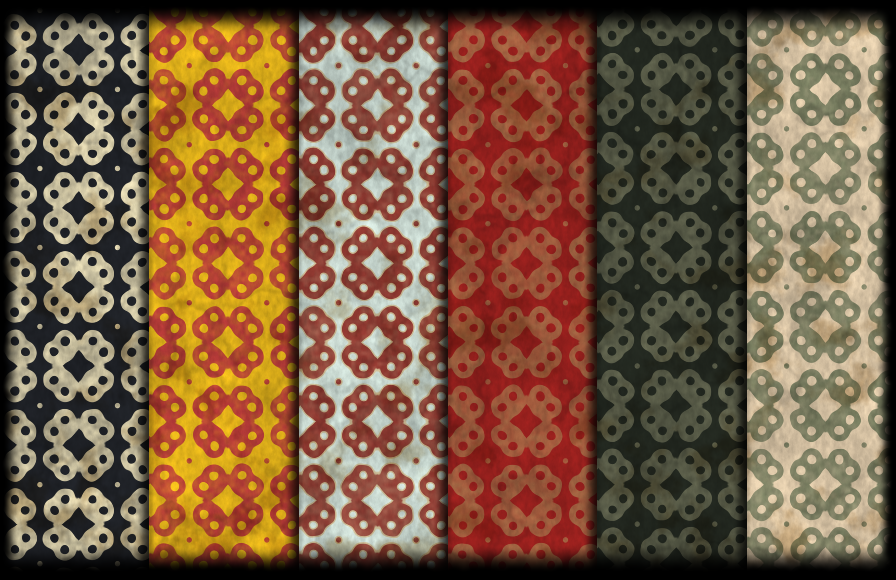
Give the GLSL for this pattern, as a Shadertoy shader.

```glsl
// Six worn fabric strips of looped four-heart medallions in a dark vignette frame.

const float STRIPS = 6.0;
const float COLUMNS = 1.925;   // medallions across one strip
const float ROWS = 7.337;      // medallions down the canvas
const float BAND = 0.043;      // half width of the drawn line
const float DOT = 0.034;

// ---- Noise ----
float hash(vec2 p) {
    vec3 q = fract(vec3(p.xyx) * 0.1031);
    q += dot(q, q.yzx + 33.33);
    return fract((q.x + q.y) * q.z);
}

float noise(vec2 p) {
    vec2 i = floor(p), f = fract(p);
    f = f * f * (3.0 - 2.0 * f);
    float low = mix(hash(i), hash(i + vec2(1, 0)), f.x);
    float high = mix(hash(i + vec2(0, 1)), hash(i + vec2(1, 1)), f.x);
    return mix(low, high, f.y);
}

float fbm(vec2 p) {
    float sum = 0.0, gain = 0.5;
    for (int i = 0; i < 5; i++) {
        sum += gain * noise(p);
        p = mat2(1.6, 1.2, -1.2, 1.6) * p + 7.3;
        gain *= 0.5;
    }
    return sum;
}

// ---- Shapes ----
float smoothMin(float a, float b, float k) {
    float h = max(k - abs(a - b), 0.0) / k;
    return min(a, b) - h * h * k * 0.25;
}

// Eight rounded lobes around a diamond, drawn as one continuous band
float medallion(vec2 p, float halfWidth) {
    p = abs(p);
    vec2 lobe = vec2(0.178, 0.315);
    float lobes = smoothMin(length(p - lobe), length(p - lobe.yx), 0.06) - 0.1;
    float bow = 0.018 * smoothstep(0.16, 0.0, abs(p.x - p.y));
    float diamond = (p.x + p.y - 0.27) * 0.7071 + bow;
    float outline = smoothMin(lobes, diamond, 0.06);
    return min(abs(outline), abs(diamond)) - halfWidth;
}

float coverage(float d, float pixel) {
    return 1.0 - smoothstep(-0.6 * pixel, 0.6 * pixel, d);
}

// ---- Strip colours ----
vec3 groundColour(int strip) {
    vec3 colours[6] = vec3[6](
        vec3(0.12, 0.13, 0.15), vec3(0.86, 0.68, 0.10), vec3(0.77, 0.83, 0.80),
        vec3(0.57, 0.12, 0.11), vec3(0.13, 0.15, 0.12), vec3(0.84, 0.76, 0.64));
    return colours[strip];
}

vec3 lineColour(int strip) {
    vec3 colours[6] = vec3[6](
        vec3(0.84, 0.80, 0.66), vec3(0.68, 0.22, 0.21), vec3(0.53, 0.21, 0.18),
        vec3(0.61, 0.38, 0.25), vec3(0.36, 0.37, 0.29), vec3(0.45, 0.47, 0.36));
    return colours[strip];
}

float firstRow(int strip) {
    return strip == 0 ? 0.086 : strip < 4 ? 0.045 : 0.0177;
}

// ---- Wear and frame ----
vec3 weather(vec3 colour, vec2 p) {
    float stain = fbm(p * 13.0);
    float grain = fbm(p * vec2(150.0, 85.0));
    float crease = smoothstep(0.06, 0.0, abs(fbm(p * 9.0 + 20.0) - 0.48));
    colour *= 0.74 + 0.28 * stain + 0.26 * grain;
    colour *= 1.0 - 0.10 * crease;
    float soil = smoothstep(0.48, 0.75, fbm(p * 19.0 + 40.0));
    return mix(colour, colour * vec3(0.76, 0.67, 0.52), soil * 0.6);
}

float frameLight(vec2 uv, vec2 p) {
    float ragged = 0.004 * (noise(p * 60.0) - 0.5);
    float sides = smoothstep(0.003, 0.022, min(uv.x, 1.0 - uv.x) + ragged);
    float top = smoothstep(0.010, 0.060, 1.0 - uv.y + ragged);
    float bottom = smoothstep(0.014, 0.062, uv.y + ragged);
    return sides * top * bottom;
}

void mainImage(out vec4 fragColor, in vec2 fragCoord) {
    vec2 uv = fragCoord / iResolution.xy;
    vec2 p = fragCoord / iResolution.y;
    float pixel = STRIPS * COLUMNS / iResolution.x;

    // Locate the strip and its repeat
    float across = uv.x * STRIPS;
    int strip = clamp(int(across), 0, 5);
    float local = fract(across);
    vec2 grid = vec2((local - 0.527) * COLUMNS, (1.0 - uv.y - firstRow(strip)) * ROWS);
    vec2 cell = floor(grid + 0.5);
    vec2 wobble = vec2(noise(p * 70.0), noise(p * 70.0 + 31.0)) - 0.5;
    vec2 q = grid - cell + 0.018 * wobble;

    // Medallions and the dots between them
    float width = BAND + 0.010 * (noise(p * 45.0 + 9.0) - 0.5);
    float dots = length(fract(grid) - 0.5) - DOT;
    float d = min(medallion(q, width), dots);
    float fade = 0.86 + 0.14 * hash(cell + float(strip) * 17.0);
    fade *= 0.82 + 0.3 * noise(p * 110.0);
    vec3 colour = groundColour(strip);
    float rim = strip == 2 ? 0.45 : 0.0;
    colour = mix(colour, vec3(0.74, 0.53, 0.25), rim * coverage(d - 0.018, pixel));
    colour = mix(colour, lineColour(strip), coverage(d, pixel) * min(fade, 1.0));

    // Age the cloth, then shade the seams and outer frame
    colour = weather(colour, p);
    colour *= mix(0.25, 1.0, smoothstep(0.0, 0.10, 1.0 - local));
    colour *= mix(0.82, 1.0, smoothstep(0.0, 0.04, local));
    fragColor = vec4(colour * frameLight(uv, p), 1.0);
}
```
